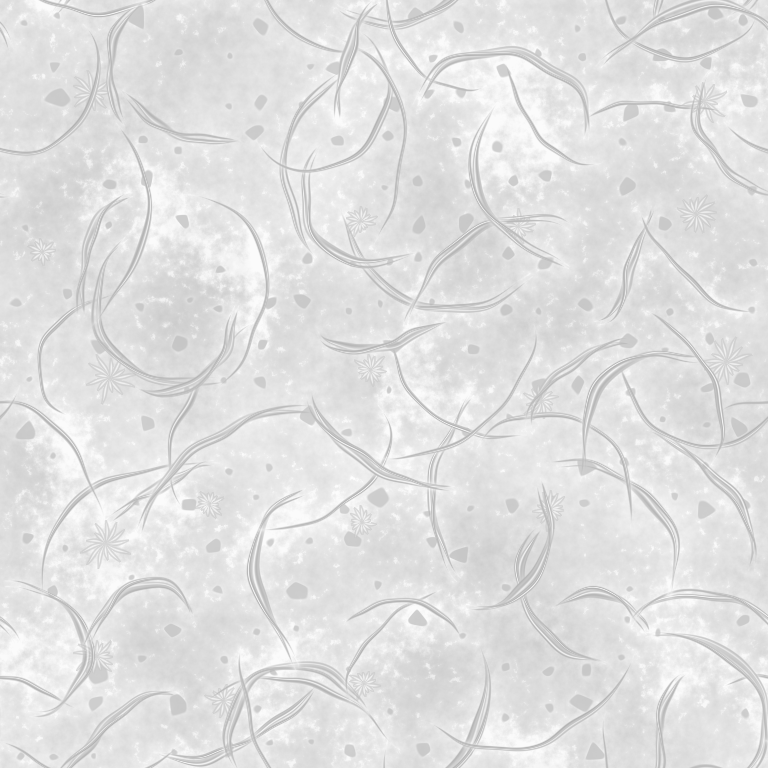
A Shadertoy shader for this texture map:

```glsl
// Pale grey ground with curved tapering roots, white halos, pebbles and starbursts
const float TAU = 6.2831853;

vec2 hash2(vec2 p) {
    vec3 q = fract(p.xyx * vec3(0.1031, 0.1030, 0.0973));
    q += dot(q, q.yzx + 33.33);
    return fract((q.xx + q.yz) * q.zy);
}

float gradDot(vec2 cell, vec2 f, vec2 corner) {
    float a = TAU * hash2(cell + corner + 71.0).x;
    return dot(vec2(cos(a), sin(a)), f - corner);
}

float gradientNoise(vec2 p) {
    vec2 i = floor(p), f = p - i;
    vec2 u = f * f * f * (f * (f * 6.0 - 15.0) + 10.0);
    return 1.4 * mix(mix(gradDot(i, f, vec2(0, 0)), gradDot(i, f, vec2(1, 0)), u.x),
                     mix(gradDot(i, f, vec2(0, 1)), gradDot(i, f, vec2(1, 1)), u.x), u.y);
}

float fbm(vec2 p, int octaves) {
    float sum = 0.0, amp = 0.55;
    for (int i = 0; i < octaves; i++) {
        sum += amp * gradientNoise(p);
        p = mat2(1.6, 1.2, -1.2, 1.6) * p + 7.3;
        amp *= 0.6;
    }
    return sum;
}

// Rounded irregular stones, one per cell: signed distance
float pebbles(vec2 p) {
    vec2 cell = floor(p * 19.0), h = hash2(cell + 5.0), g = hash2(cell + 43.0);
    vec2 f = fract(p * 19.0) - 0.27 - 0.46 * h;
    float sum = 0.0;
    for (int i = 0; i < 5; i++) {
        vec2 k = hash2(cell + 13.0 * float(i) + 90.0);
        float a = TAU * (float(i) + 0.7 * k.x) / 5.0 + TAU * g.x;
        sum += exp(30.0 * dot(f, vec2(cos(a), sin(a))) * (0.7 + 0.8 * k.y));
    }
    float d = log(sum) / 30.0 - mix(0.09, 0.23, g.y * g.y);
    return hash2(cell + 29.0).x < 0.5 ? d / 19.0 : 1.0;
}

// Thin petals around a point: x is the pale body, y the grey outline
vec2 starbursts(vec2 p, float px) {
    vec2 cell = floor(p * 5.0), h = hash2(cell + 17.0);
    vec2 q = (fract(p * 5.0) - 0.25 - 0.5 * h) / 5.0;
    float count = 11.0 + floor(5.0 * h.y), r = length(q);
    float turn = (atan(q.y, q.x) / TAU + 0.5) * count + 0.25 * sin(r * 90.0 + 9.0 * h.x);
    vec2 k = hash2(cell * 9.0 + mod(floor(turn), count));
    float span = mix(0.02, 0.04, h.x) * (0.5 + 0.5 * k.x);
    float across = abs(r * sin((fract(turn) - 0.5 + 0.3 * (k.y - 0.5)) * TAU / count));
    float d = across - 0.0021 * sin(clamp(r / span, 0.0, 1.0) * TAU * 0.5);
    float on = step(hash2(cell + 3.0).x, 0.6) * step(r, span);
    return on * vec2(smoothstep(px, -px, d), smoothstep(0.001 + px, 0.0, abs(d)));
}

// Tapering arcs with a second twisted strand: shade, cover, halo
vec3 roots(vec2 p, float px) {
    float shade = 0.8, cover = 0.0, halo = 0.0;
    for (int i = 0; i < 64; i++) {
        vec2 id = vec2(i % 8, i / 8);
        vec2 a = hash2(id + 11.0), b = hash2(id + 57.0), c = hash2(id + 131.0);
        vec2 q = fract(p - (id + a) / 8.0 + 0.5) - 0.5;
        float halfLen = mix(0.07, 0.17, b.x), radius = mix(0.085, 0.2, b.y);
        if (length(q) > halfLen + 0.08) continue;

        vec2 dir = vec2(cos(TAU * c.x), sin(TAU * c.x));
        q += radius * dir;
        float along = radius * atan(dir.x * q.y - dir.y * q.x, dot(dir, q));
        float t = along / halfLen, past = max(abs(along) - halfLen, 0.0);
        float wobble = halfLen * (0.022 * sin(t * 4.0 + 40.0 * a.x) + 0.009 * sin(t * 11.0 + 30.0 * a.y));
        float off = length(q) - radius - wobble - 0.03 * (c.y - 0.5) * t * t * t;
        float taper = max(1.0 - t * t, 0.0) * (0.8 + 0.2 * sin(t * 5.0 + 20.0 * b.x));

        for (int s = 0; s < 2; s++) {
            if (s == 1 && c.y < 0.35) break;
            float strand = float(s);
            float x = off - strand * 0.008 * sin(t * 3.0 + 25.0 * a.y);
            float width = mix(0.0035, 0.0078, c.y) * taper * (1.0 - 0.5 * strand);
            float d = length(vec2(x, past)) - width;
            float rim = 0.95 * exp(-max(d, 0.0) / 0.0032);
            float m = smoothstep(px, -px, d) * smoothstep(0.0, 0.8 * px, width);
            // Pale groove and fine streaks, fading where the strand gets thin
            float u = x / max(width, 0.0005);
            float groove = 0.19 * exp(-18.0 * (u - 0.3) * (u - 0.3)) + 0.03 * sin(u * 7.0 + 10.0 * b.x);
            shade = mix(shade, 0.735 + groove * smoothstep(px, 2.5 * px, width), m);
            cover = mix(cover * (1.0 - 0.6 * rim), 1.0, m);
            halo = max(halo, max(rim, 0.65 * exp(-max(d, 0.0) / 0.02)) * smoothstep(0.03, 0.0, past));
        }
    }
    return vec3(shade, cover, halo);
}

void mainImage(out vec4 fragColor, in vec2 fragCoord) {
    float px = 1.0 / iResolution.y;
    vec2 p = fragCoord * px;
    float cloud = fbm(p * 4.0 + 3.0, 6), patches = fbm(p * 5.0 + 40.0, 5);
    float grain = fbm(p * 65.0, 4);

    // Cloudy ground with fine grain and pale specks
    float tone = 0.86 + 0.085 * cloud + 0.035 * grain;
    tone += 0.07 * smoothstep(0.25, 0.6, grain + 0.4 * patches);

    vec2 bend = vec2(gradientNoise(p * 13.0), gradientNoise(p * 13.0 + 50.0));
    vec3 root = roots(p + 0.005 * bend, px);
    float stone = pebbles(p + 0.002 * bend);
    float glow = root.z * clamp(0.7 + 1.1 * patches + 0.5 * grain, 0.15, 1.0);
    glow += 0.65 * smoothstep(0.12, 0.6, patches + 0.35 * grain);
    glow += 0.3 * exp(-max(stone, 0.0) / 0.003);
    tone = mix(tone, 0.985, clamp(glow, 0.0, 1.0));

    tone = mix(tone, 0.775 + 0.03 * cloud, 0.85 * smoothstep(px, -px, stone));
    vec2 star = starbursts(p, px);
    tone = mix(mix(tone, 0.97, 0.8 * star.x), 0.76, 0.6 * star.y);
    tone = mix(tone, root.x, root.y);
    fragColor = vec4(vec3(tone), 1.0);
}
```
